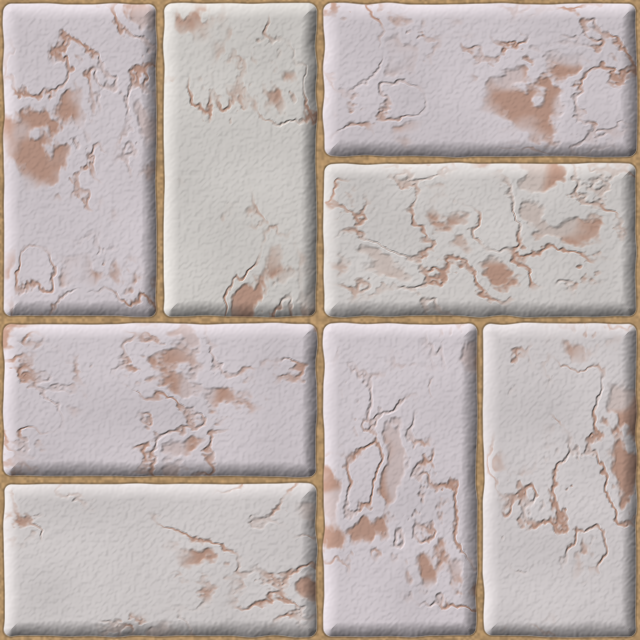
Write a Shadertoy shader that draws this texture.

```glsl
// Basket-weave paving of pale, pitted stone bricks with sandy joints.
#define BLOCKS 2.0         // brick pairs across and down
#define JOINT 0.0115       // joint width
#define CORNER 0.013       // corner radius
#define BEVEL 0.024        // width of the rounded rim
#define RIM_HEIGHT 0.0105
#define PIT_DEPTH 0.0015
#define GRAIN_DEPTH 0.0006
#define LILAC vec3(0.785, 0.755, 0.772)
#define WARM_GREY vec3(0.785, 0.772, 0.755)
#define RUST vec3(0.67, 0.52, 0.45)
#define SAND vec3(0.72, 0.59, 0.43)

struct Brick {
    vec2 local;   // position from the centre, long side along y
    float dist;   // signed distance to the edge, negative inside
    float seed;
    float warmth;
};

float hash(vec2 p) {
    vec3 q = fract(vec3(p.xyx) * 0.1031);
    q += dot(q, q.yzx + 33.33);
    return fract((q.x + q.y) * q.z);
}

float noise(vec2 p) {
    vec2 i = floor(p), f = fract(p);
    f = f * f * (3.0 - 2.0 * f);
    return mix(mix(hash(i), hash(i + vec2(1, 0)), f.x),
               mix(hash(i + vec2(0, 1)), hash(i + vec2(1, 1)), f.x), f.y);
}

float fbm(vec2 p) {
    float sum = 0.0, amp = 0.5;
    for (int i = 0; i < 5; i++) {
        sum += amp * noise(p);
        p = mat2(1.6, 1.2, -1.2, 1.6) * p + 7.3;
        amp *= 0.5;
    }
    return sum;
}

// Two bricks per block; neighbouring blocks turn by a quarter
Brick findBrick(vec2 uv) {
    vec2 block = floor(uv * BLOCKS), f = fract(uv * BLOCKS);
    bool upright = mod(block.x + block.y, 2.0) > 0.5;
    if (!upright) f = f.yx;
    float side = floor(f.x * 2.0);

    Brick b;
    b.local = vec2((fract(f.x * 2.0) - 0.5) * 0.5, f.y - 0.5) / BLOCKS;
    vec2 halfSize = vec2(0.25, 0.5) / BLOCKS - 0.5 * JOINT;
    vec2 q = abs(b.local) - halfSize + CORNER;
    b.dist = length(max(q, 0.0)) + min(max(q.x, q.y), 0.0) - CORNER;
    b.dist += (noise(uv * 28.0) - 0.5) * 0.004;
    b.seed = hash(mod(block, BLOCKS) * 2.0 + vec2(side, 5.0));
    b.warmth = (upright ? side : 1.0 - side) * (0.4 + 0.6 * b.seed);
    return b;
}

// Ragged cracks and a few wider hollows, gathered in patches
float pits(Brick b) {
    vec2 p = b.local * vec2(1.0, 0.75) + b.seed * 17.0;
    float n = fbm(p * 17.0);
    float patches = smoothstep(0.40, 0.60, fbm(p * 10.0 + 31.0));
    float cracks = 1.0 - smoothstep(0.0, 0.045, abs(n - 0.485));
    float hollows = smoothstep(0.60, 0.68, n);
    return patches * max(cracks, hollows);
}

float grain(vec2 uv) {
    return 0.6 * noise(uv * 230.0) + 0.4 * noise(uv * 110.0 + 9.0);
}

float height(vec2 uv) {
    Brick b = findBrick(uv);
    float t = clamp(-b.dist / BEVEL, 0.0, 1.0);
    float rim = RIM_HEIGHT * t * (2.0 - t);
    return rim - PIT_DEPTH * pits(b) * t + GRAIN_DEPTH * grain(uv);
}

void mainImage(out vec4 fragColor, in vec2 fragCoord) {
    vec2 uv = fragCoord / iResolution.xy;
    Brick b = findBrick(uv);

    // Relief lit from the upper left
    vec2 e = vec2(0.0015, 0.0);
    vec2 slope = vec2(height(uv + e.xy) - height(uv - e.xy),
                      height(uv + e.yx) - height(uv - e.yx)) / (2.0 * e.x);
    float lit = dot(slope, vec2(0.7, -0.7));
    float shade = 1.0 + (lit > 0.0 ? 0.32 * min(lit, 0.6) : 0.85 * max(lit, -0.7));

    // Stone with rust in the pits
    float pit = pits(b);
    float rustiness = smoothstep(0.35, 0.65, noise(b.local * 22.0 + b.seed * 40.0));
    vec3 stone = mix(LILAC, WARM_GREY, b.warmth);
    stone *= 0.97 + 0.06 * noise(uv * 14.0);
    stone = mix(stone, RUST, pit * (0.25 + 0.6 * rustiness));
    stone *= shade;

    // Sandy joint, darker against the bricks
    vec3 joint = SAND * (0.8 + 0.3 * grain(uv + 3.0));
    joint *= mix(0.72, 1.0, smoothstep(0.0, 0.004, b.dist));

    float px = 1.0 / iResolution.y;
    fragColor = vec4(mix(stone, joint, smoothstep(-px, px, b.dist)), 1.0);
}
```
